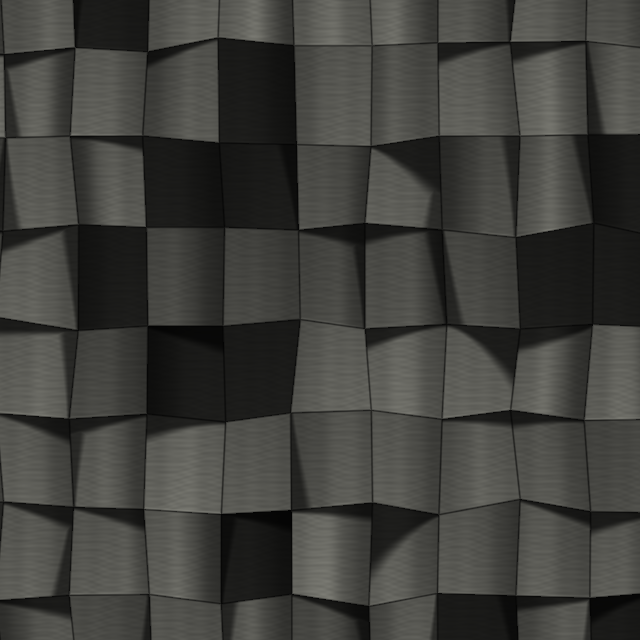
This pattern is drawn by a Shadertoy shader. Its source:

```glsl
// Wall of brushed dark metal blocks, each tilted a little differently.
// A grid with jittered shared corners gives the quads; hashes pick each block's
// tone, sheen and wedge shadows, and layered sines give the brushed grain.

const vec2  GRID         = vec2(8.7, 6.95);   // blocks across and down
const vec2  GRID_SHIFT   = vec2(-0.01, 0.55);
const vec2  JITTER       = vec2(0.15, 0.19);  // corner displacement, in blocks
const vec3  METAL_TINT   = vec3(1.0, 1.0, 0.94);
const float DARK_SHARE   = 0.14;              // share of near-black blocks
const float DARK_TONE    = 0.105;
const float LOW_TONE     = 0.22;
const float HIGH_TONE    = 0.37;
const float SHEEN        = 0.10;
const float SHADOW       = 0.68;
const float GRAIN        = 0.055;
const float SEAM_WIDTH   = 0.0012;
const float RIM_WIDTH    = 0.0035;

float hash(vec2 p, float seed) {
    vec3 q = fract(p.xyx * vec3(0.1031, 0.1030, 0.0973) + seed * 0.137);
    q += dot(q, q.yzx + 33.33);
    return fract((q.x + q.y) * q.z);
}

// Jittered grid corner in canvas units
vec2 corner(vec2 id) {
    vec2 offset = vec2(hash(id, 1.0), hash(id, 2.0)) - 0.5;
    return (id + offset * JITTER - GRID_SHIFT) / GRID;
}

// Signed distance to the line a-b, positive on its left
float sideDistance(vec2 p, vec2 a, vec2 b) {
    vec2 d = normalize(b - a);
    return d.x * (p.y - a.y) - d.y * (p.x - a.x);
}

// Distances to the bottom, right, top and left edges of a block
vec4 blockEdges(vec2 p, vec2 id) {
    vec2 bl = corner(id);
    vec2 br = corner(id + vec2(1, 0));
    vec2 tr = corner(id + vec2(1, 1));
    vec2 tl = corner(id + vec2(0, 1));
    return vec4(sideDistance(p, bl, br), sideDistance(p, br, tr),
                sideDistance(p, tr, tl), sideDistance(p, tl, bl));
}

float minEdge(vec4 e) {
    return min(min(e.x, e.y), min(e.z, e.w));
}

// Shadow that deepens along an edge, soft on its far side
float wedge(float along, float away, float depth, float curve) {
    float reach = depth * pow(clamp(along, 0.0, 1.0), curve);
    return 1.0 - smoothstep(reach * 0.65, reach + 0.05, away);
}

float maybeFlip(float x, float chance) {
    return chance < 0.5 ? x : 1.0 - x;
}

// Horizontal brushing with a faint vertical banding
float brushedGrain(vec2 p, float phase) {
    float wobble = 2.0 * sin(p.x * 31.0 + phase) + 1.5 * sin(p.x * 67.0 - p.y * 40.0);
    float lines = sin(p.y * 390.0 + wobble + phase)
                + sin(p.y * 617.0 - 1.7 * wobble + phase * 2.3)
                + sin(p.y * 905.0 + 2.1 * wobble + phase * 3.1);
    return lines * 0.4 + 0.3 * sin(p.x * 190.0 + phase);
}

float blockTone(vec2 p, vec2 id, vec4 e) {
    vec2 q = vec2(e.w / (e.w + e.y), e.x / (e.x + e.z));
    bool dark = hash(id, 3.0) < DARK_SHARE;
    float tone = dark ? DARK_TONE : mix(LOW_TONE, HIGH_TONE, sqrt(hash(id, 4.0)));

    // Curved-face shading and vertical sheen
    float across = maybeFlip(q.x, hash(id, 5.0) * 0.75);
    tone *= 1.0 - 0.5 * hash(id, 6.0) * smoothstep(0.35, 1.0, across);
    float band = (q.x - mix(0.3, 0.75, hash(id, 7.0))) / 0.22;
    float gloss = hash(id, 8.0);
    if (!dark) tone += SHEEN * gloss * gloss * exp(-band * band);
    tone *= mix(1.06, 0.92, q.y);

    // Shadows cast from the top and from one side
    float size = hash(id, 9.0);
    float topDepth = mix(0.16, 0.32, size) + 0.5 * step(0.88, size);
    float topShadow = wedge(maybeFlip(q.x, hash(id, 10.0)), 1.0 - q.y, topDepth,
                            mix(0.8, 1.7, hash(id, 11.0)));
    float sideShadow = wedge(maybeFlip(q.y, hash(id, 12.0)),
                             maybeFlip(q.x, 1.0 - hash(id, 13.0) * 0.7),
                             0.24, 1.2);
    float shade = max(topShadow * step(hash(id, 14.0), 0.5),
                      0.75 * sideShadow * step(hash(id, 15.0), 0.4));
    tone *= 1.0 - SHADOW * shade;

    return tone * (1.0 + GRAIN * brushedGrain(p, 6.28 * hash(id, 16.0)));
}

void mainImage(out vec4 fragColor, in vec2 fragCoord) {
    vec2 p = fragCoord / iResolution.y;
    float pixel = 1.0 / iResolution.y;

    // Find the block that holds this point
    vec2 home = floor(p * GRID + GRID_SHIFT);
    vec2 id = home;
    vec4 edges = blockEdges(p, home);
    for (int j = -1; j <= 1; j++)
    for (int i = -1; i <= 1; i++) {
        vec2 candidate = home + vec2(i, j);
        vec4 e = blockEdges(p, candidate);
        if (minEdge(e) > minEdge(edges)) { edges = e; id = candidate; }
    }

    // Lit lower rim, then the dark seam
    float tone = blockTone(p, id, edges);
    float rim = 1.0 - smoothstep(0.0, RIM_WIDTH + pixel, min(edges.x, edges.w + 0.002));
    tone *= 1.0 + 0.3 * rim * hash(id, 17.0);
    tone *= mix(0.4, 1.0, smoothstep(SEAM_WIDTH - pixel, SEAM_WIDTH + pixel, minEdge(edges)));

    fragColor = vec4(tone * METAL_TINT, 1.0);
}
```
